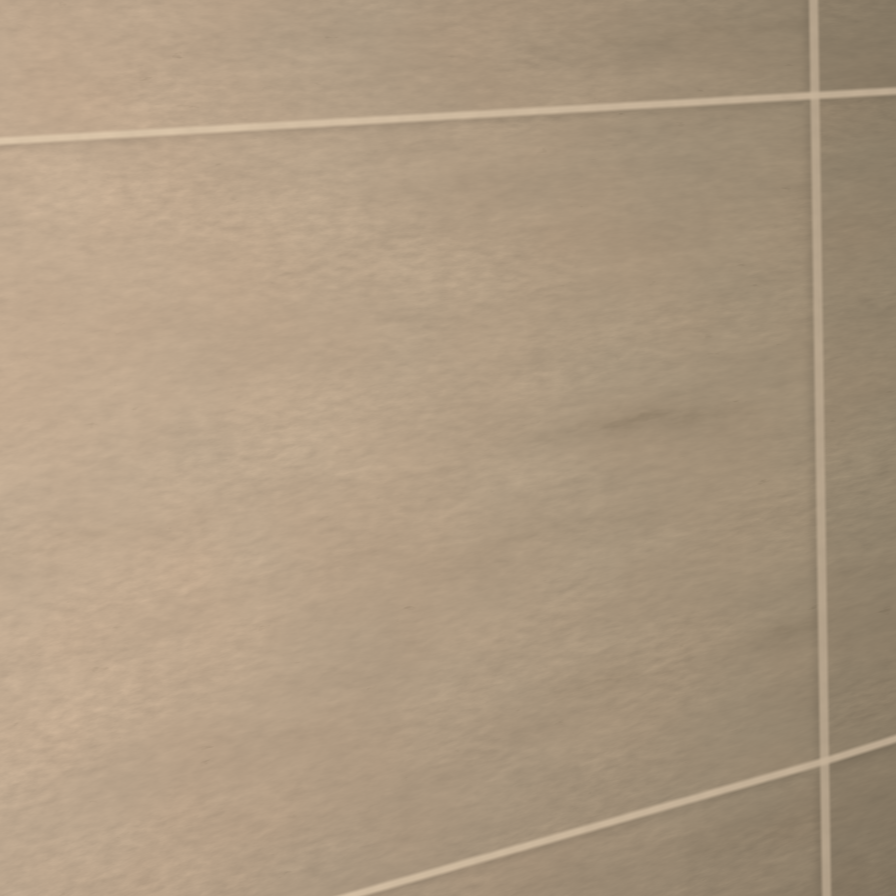
Write a Shadertoy shader that draws this texture.

```glsl
// Large beige stone wall tiles in perspective, with pale grout, wavy grain and dark veins.
#define LIT_STONE vec3(0.768, 0.675, 0.575)
#define DIM_STONE vec3(0.590, 0.530, 0.440)
#define VEIN_TINT vec3(0.74, 0.73, 0.70)
#define GROUT vec3(0.865, 0.780, 0.670)
#define ROW_GROUT 0.0040    // half widths, in canvas units
#define COLUMN_GROUT 0.0050
#define TILE_LENGTH 1.3
#define GRAIN 0.11
#define MOTTLE 0.10
#define VEIN_DEPTH 0.75

vec2 hash2(vec2 p) {
    vec3 q = fract(p.xyx * vec3(0.1031, 0.1030, 0.0973));
    q += dot(q, q.yzx + 33.33);
    return fract((q.xx + q.yz) * q.zy);
}

float corner(vec2 cell, vec2 offset) {
    return dot(hash2(cell) * 2.0 - 1.0, offset);
}

float gradientNoise(vec2 p) {
    vec2 i = floor(p), f = fract(p);
    vec2 w = f * f * f * (f * (f * 6.0 - 15.0) + 10.0);
    vec2 e = vec2(1.0, 0.0);
    return mix(mix(corner(i, f), corner(i + e, f - e), w.x),
               mix(corner(i + e.yx, f - e.yx), corner(i + 1.0, f - 1.0), w.x), w.y);
}

float fbm(vec2 p) {
    float sum = 0.0, amplitude = 0.6;
    for (int i = 0; i < 4; i++) {
        sum += amplitude * gradientNoise(p);
        p = mat2(1.9, 0.25, -0.25, 1.9) * p + 17.3;
        amplitude *= 0.55;
    }
    return sum;
}

// Veins: xy = centre along the wall, z = half length, w = strength
const vec4 VEINS[7] = vec4[7](
    vec4(0.72, 0.553, 0.13, 0.62), vec4(0.67, 0.195, 0.06, 0.50),
    vec4(0.88, 0.207, 0.05, 0.45), vec4(0.04, 0.515, 0.16, 0.30),
    vec4(0.76, 1.100, 0.18, 0.35), vec4(0.84, -0.075, 0.09, 0.45),
    vec4(0.60, 0.420, 0.15, 0.25));

float veinAmount(vec2 s) {
    float wave = 0.030 * fbm(s * vec2(9.0, 7.0)) + 0.012 * fbm(s * vec2(38.0, 30.0));
    float broken = smoothstep(-0.30, 0.35, fbm(s * vec2(22.0, 60.0) + 5.0));
    float sum = 0.0;
    for (int i = 0; i < 7; i++) {
        vec2 d = s - VEINS[i].xy;
        float along = exp(-pow(d.x / VEINS[i].z, 2.0) * 1.6);
        float across = d.y + wave;
        float core = exp(-pow(across / 0.009, 2.0));
        float halo = exp(-pow(across / 0.035, 2.0));
        sum += VEINS[i].w * along * (0.65 * core * broken + 0.30 * halo);
    }
    return sum;
}

float groutMask(float dist, float halfWidth, float pixel) {
    float soft = pixel + 0.0016;
    return 1.0 - smoothstep(halfWidth - soft, halfWidth + soft, abs(dist));
}

void mainImage(out vec4 fragColor, in vec2 fragCoord) {
    vec2 p = fragCoord / iResolution.xy;
    float pixel = 1.0 / min(iResolution.x, iResolution.y);

    // Perspective: joints converge toward the right
    float lowJoint = -0.111 + 0.284 * p.x + 0.03 * max(p.x - 0.918, 0.0);
    float highJoint = 0.8425 + 0.056 * p.x;
    float rowHeight = highJoint - lowJoint;
    float v = (p.y - lowJoint) / rowHeight;
    float u = (p.x - 0.9225 + 0.0145 * p.y) / TILE_LENGTH;
    vec2 tile = floor(vec2(u, v));
    vec2 stone = vec2(p.x, v);
    vec2 seeded = stone + hash2(tile + 9.0) * 20.0;

    // Distance to the nearest joints
    float slope = mix(0.284, 0.056, v);
    float rowDist = (v - round(v)) * rowHeight / sqrt(1.0 + slope * slope);
    float columnDist = (u - round(u)) * TILE_LENGTH;

    // Light falls off to the right and slightly toward top and bottom
    float falloff = pow(p.x, 1.4);
    vec3 color = mix(LIT_STONE, DIM_STONE, falloff);
    color *= 1.0 - 0.10 * pow(abs(p.y - 0.55) * 2.0, 2.0) * (0.4 + 0.6 * p.x);
    color *= tile.x < 0.0 ? 1.0 : 0.96;

    // Stone: broad clouds, wavy bands and fine grain
    float clouds = fbm(seeded * vec2(3.0, 6.0));
    float bands = fbm(seeded * vec2(7.0, 26.0) + clouds * 1.2);
    float grain = fbm(seeded * vec2(48.0, 110.0));
    float roughness = 0.6 + 0.5 * smoothstep(-0.2, 0.3, clouds);
    color *= 1.0 + MOTTLE * (0.55 * clouds + 0.65 * bands) + GRAIN * grain * roughness;
    color += vec3(0.014, -0.002, -0.008) * fbm(seeded * 5.0 + 40.0);

    // Dark veins, and small pits in the rougher patches
    float pits = smoothstep(0.30, 0.55, fbm(seeded * vec2(32.0, 65.0) + 80.0));
    float dark = clamp(veinAmount(stone) * VEIN_DEPTH + 0.25 * pits, 0.0, 1.0);
    color *= mix(vec3(1.0), VEIN_TINT, dark);

    // Soft shade beside the joints, then the grout
    float rowShade = exp(-pow((rowDist + 0.005) / 0.006, 2.0));
    float columnShade = exp(-pow((columnDist + 0.006) / 0.007, 2.0));
    color *= 1.0 - 0.07 * max(rowShade, columnShade);
    float rowMask = groutMask(rowDist, ROW_GROUT, pixel);
    float columnMask = groutMask(columnDist, COLUMN_GROUT, pixel);
    vec3 grout = GROUT * (1.0 - 0.12 * falloff) * (1.0 + 0.05 * fbm(p * 45.0));
    color = mix(color, grout * 0.95, columnMask * 0.85);
    color = mix(color, grout, rowMask * 0.92);

    fragColor = vec4(clamp(color, 0.0, 1.0), 1.0);
}
```
